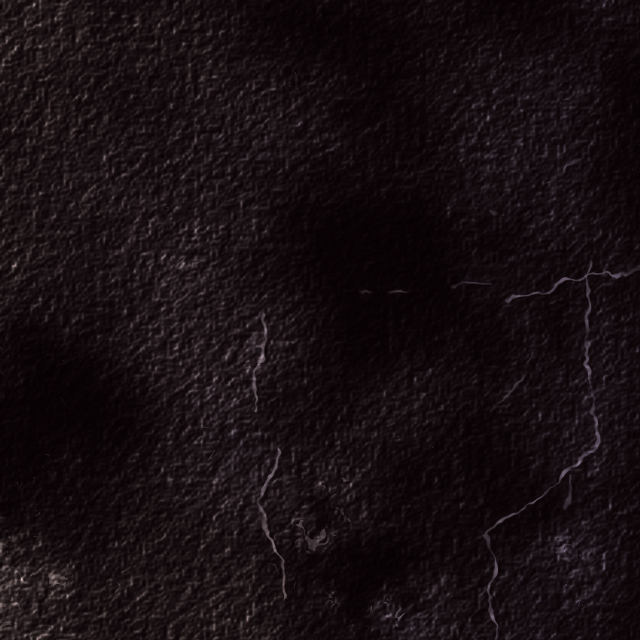
Give the GLSL for this texture, as a Shadertoy shader.

```glsl
#define GRAIN_SCALE 210.0
#define GRAIN_GAIN 2.6
#define CLOUD_SCALE 4.0
#define CLOUD_LIGHT 0.23
#define SPECK_SCALE 125.0
#define SPECK_LIGHT 0.62
#define CRACK_WIDTH 0.0024
#define CRACK_LIGHT 0.75
#define BLACK_LEVEL 0.055
#define DARK_COLOR vec3(0.05, 0.02, 0.03)
#define PALE_COLOR vec3(0.43, 0.38, 0.41)

// Crack runs: start.xy, end.xy; the last four are faint
const vec4 CRACKS[12] = vec4[12](
    vec4(0.930, 0.600, 0.905, 0.425), vec4(0.905, 0.425, 0.938, 0.300),
    vec4(0.938, 0.300, 0.770, 0.165), vec4(0.770, 0.165, 0.770, -0.03),
    vec4(0.410, 0.510, 0.397, 0.360), vec4(0.436, 0.290, 0.406, 0.220),
    vec4(0.406, 0.220, 0.450, 0.060), vec4(0.790, 0.537, 1.030, 0.585),
    vec4(0.540, 0.540, 0.760, 0.560), vec4(0.780, 0.360, 0.840, 0.440),
    vec4(0.895, 0.250, 0.885, 0.180), vec4(0.780, 0.680, 0.910, 0.750));

// Worn patches: center.xy, radii.xy
const vec4 PATCHES[7] = vec4[7](
    vec4(0.40, 0.44, 0.055, 0.06), vec4(0.05, 0.07, 0.07, 0.12),
    vec4(0.51, 0.19, 0.05, 0.08), vec4(0.93, 0.13, 0.05, 0.05),
    vec4(0.33, 0.59, 0.05, 0.05), vec4(0.62, 0.04, 0.10, 0.03),
    vec4(0.37, 0.02, 0.03, 0.03));

float hash(vec2 p) {
    vec3 q = fract(vec3(p.xyx) * 0.1031);
    q += dot(q, q.yzx + 33.33);
    return fract((q.x + q.y) * q.z);
}

float noise(vec2 p) {
    vec2 cell = floor(p), f = fract(p);
    f = f * f * (3.0 - 2.0 * f);
    return mix(mix(hash(cell), hash(cell + vec2(1, 0)), f.x),
               mix(hash(cell + vec2(0, 1)), hash(cell + vec2(1, 1)), f.x), f.y);
}

float fbm(vec2 p) {
    float sum = 0.0, amp = 0.5;
    for (int i = 0; i < 5; i++) {
        sum += amp * noise(p);
        p = mat2(1.6, 1.2, -1.2, 1.6) * p + 17.3;
        amp *= 0.5;
    }
    return sum / 0.97;
}

vec2 jitter(vec2 p) {
    return vec2(noise(p), noise(p + 71.7)) - 0.5;
}

// Difference of noise along the light direction
float relief(vec2 p) {
    return noise(p) - noise(p + vec2(0.6, -0.45));
}

float segmentDistance(vec2 p, vec2 a, vec2 b, out float along) {
    vec2 ab = b - a;
    along = clamp(dot(p - a, ab) / dot(ab, ab), 0.0, 1.0);
    return length(p - a - ab * along);
}

float cracks(vec2 p, float pixel) {
    vec2 q = p + 0.024 * jitter(p * 17.0) + 0.012 * jitter(p * 48.0)
               + 0.005 * jitter(p * 130.0);
    float rough = noise(p * 85.0 + 9.0), gaps = noise(p * 42.0 + 31.0);
    float light = 0.0;
    for (int i = 0; i < 12; i++) {
        float along;
        float d = segmentDistance(q, CRACKS[i].xy, CRACKS[i].zw, along);
        bool faint = i > 7;
        float width = CRACK_WIDTH * (faint ? 0.75 : 0.5 + rough);
        float line = 1.0 - smoothstep(width - pixel, width + pixel, d);
        float power = faint ? 0.6 * smoothstep(0.35, 0.75, gaps)
                            : 0.45 + 0.55 * smoothstep(0.1, 0.7, gaps);
        light = max(light, line * power + 0.12 * power * exp(-d * 160.0));
    }
    return light * (0.55 + 0.6 * rough);
}

float wornPatches(vec2 p) {
    vec2 q = p + 0.07 * jitter(p * 11.0) + 0.03 * jitter(p * 32.0);
    float wear = 0.0;
    for (int i = 0; i < 7; i++) {
        vec2 d = (q - PATCHES[i].xy) / PATCHES[i].zw;
        wear = max(wear, exp(-dot(d, d)));
    }
    return wear * smoothstep(0.2, 0.65, fbm(p * 20.0 + 5.0));
}

void mainImage(out vec4 fragColor, in vec2 fragCoord) {
    vec2 p = fragCoord / iResolution.y;
    float pixel = 1.0 / iResolution.y;

    // Broad stains, with a black hollow and darker right edge
    float cloud = smoothstep(0.25, 0.8, fbm(p * CLOUD_SCALE + 3.7));
    vec2 hollow = (p + 0.1 * jitter(p * 7.0) - vec2(0.6, 0.6)) / vec2(0.15, 0.11);
    cloud *= 1.0 - 0.85 * exp(-dot(hollow, hollow));
    cloud *= 1.0 - 0.6 * smoothstep(0.92, 1.0, p.x);

    // Fine plaster grain
    float grain = 0.65 * relief(p * GRAIN_SCALE)
                + 0.55 * relief(p * GRAIN_SCALE * 0.47 + 40.0);
    float wear = wornPatches(p);
    float tone = (0.02 + CLOUD_LIGHT * cloud + 0.22 * wear) * exp(GRAIN_GAIN * grain);

    // Chipped specks, dense in the worn patches
    float chip = noise(p * SPECK_SCALE + 4.0 * jitter(p * 60.0));
    float scatter = smoothstep(0.5, 0.75, fbm(p * 9.0 + 21.0));
    float edge = 0.96 - 0.1 * scatter - 0.3 * wear;
    float specks = smoothstep(edge, edge + 0.16, chip);
    tone += SPECK_LIGHT * specks * (0.25 + 0.75 * max(wear, 0.5 * scatter));

    // Pale cracks with a shadow on one side
    float crack = cracks(p, pixel);
    float shadow = cracks(p + vec2(-0.005, 0.003), pixel);
    tone *= 1.0 - 0.6 * clamp(shadow - crack, 0.0, 1.0);
    tone += CRACK_LIGHT * crack;

    // Warm stains at left, violet ones at right
    float violet = smoothstep(0.3, 0.7, 0.5 * p.x + 0.5 * fbm(p * 3.0 + 50.0));
    vec3 tint = mix(vec3(1.02, 0.99, 0.9), vec3(0.98, 0.96, 1.08), violet);
    vec3 color = DARK_COLOR + (PALE_COLOR - DARK_COLOR) * (tone - BLACK_LEVEL) * tint;
    fragColor = vec4(clamp(color, 0.0, 1.0), 1.0);
}
```
